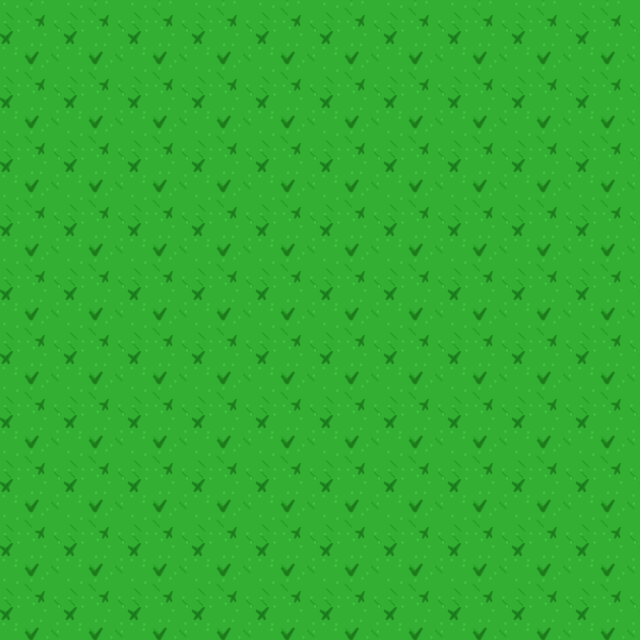
Reproduce this texture procedurally as a Shadertoy shader.

```glsl
const float REPEATS = 10.0;      // tiles across and down
const float TILE = 32.0;         // units per tile side
const float SOFTNESS = 0.35;     // least edge blur, in units
const float DOT_GRID = 5.0;      // dot cells per tile side
const float DOT_RADIUS = 0.62;
const float DOT_CHANCE = 0.8;
const float STREAK_GRID = 3.0;   // streak cells per tile side
const float STREAK_RADIUS = 0.4;
const float STREAK_CHANCE = 0.8;
const float ROOT_RADIUS = 1.25;  // blade thickness at root and tip
const float TIP_RADIUS = 0.7;

const vec3 GRASS = vec3(0.20, 0.69, 0.20);
const vec3 LIGHT = vec3(0.25, 0.77, 0.25);
const vec3 STREAK = vec3(0.16, 0.62, 0.16);
const vec3 LEAF = vec3(0.13, 0.55, 0.13);
const vec3 LEAF_DEEP = vec3(0.10, 0.46, 0.10);

// Clumps: centre, and four blade tips relative to it
const int CLUMPS = 3;
const int BLADES = 4;
const vec2 CENTRES[CLUMPS] = vec2[](vec2(20.4, 21.4), vec2(3.1, 13.0), vec2(15.7, 2.8));
const vec2 ROOTS[CLUMPS] = vec2[](vec2(0.2, 0.2), vec2(0.0, -0.3), vec2(-0.2, -1.8));
const float SIZES[CLUMPS] = float[](0.78, 0.95, 1.0);
const vec2 TIPS[CLUMPS * BLADES] = vec2[](
    vec2(-2.3, 0.8), vec2(1.5, 2.6), vec2(-0.9, -2.2), vec2(1.3, -1.9),
    vec2(-2.6, 1.5), vec2(2.7, 2.9), vec2(-1.7, -2.4), vec2(1.3, -2.4),
    vec2(-2.6, 1.0), vec2(3.0, 2.8), vec2(0.6, -0.4), vec2(-1.4, -0.5));

float hash(vec2 p) {
    return fract(sin(dot(p, vec2(127.1, 311.7))) * 43758.5453);
}

// Tapered stroke from a to b
float blade(vec2 p, vec2 a, vec2 b, float ra, float rb) {
    vec2 ab = b - a;
    float t = clamp(dot(p - a, ab) / dot(ab, ab), 0.0, 1.0);
    return length(p - a - ab * t) - mix(ra, rb, t);
}

// Offset from a random point in the grid cell around p; margin keeps marks inside
vec2 scatter(vec2 p, float grid, float margin, float seed, out float pick) {
    float size = TILE / grid;
    vec2 id = floor(p / size);
    pick = hash(id + seed);
    vec2 jitter = vec2(hash(id + seed + 17.3), hash(id + seed + 41.9));
    return p - id * size - mix(vec2(margin), vec2(size - margin), jitter);
}

float clumps(vec2 p) {
    float d = TILE;
    for (int i = 0; i < CLUMPS; i++) {
        // Wrap so that clumps cross tile borders
        vec2 q = mod(p - CENTRES[i] + 0.5 * TILE, TILE) - 0.5 * TILE;
        for (int j = 0; j < BLADES; j++) {
            d = min(d, blade(q, ROOTS[i], TIPS[i * BLADES + j],
                             ROOT_RADIUS * SIZES[i], TIP_RADIUS * SIZES[i]));
        }
    }
    return d;
}

void mainImage(out vec4 fragColor, in vec2 fragCoord) {
    float unitsPerPixel = REPEATS * TILE / iResolution.y;
    vec2 p = mod(fragCoord * unitsPerPixel, TILE);
    float soft = max(SOFTNESS, 0.6 * unitsPerPixel);
    float pick;
    vec3 color = GRASS;

    // Faint diagonal streaks
    vec2 q = scatter(p, STREAK_GRID, 2.5, 5.0, pick);
    float d = blade(q, vec2(-1.5, 1.5), vec2(1.5, -1.5), STREAK_RADIUS, STREAK_RADIUS);
    color = mix(color, STREAK, smoothstep(soft, -soft, d) * step(pick, STREAK_CHANCE));

    // Light dots
    q = scatter(p, DOT_GRID, 1.1, 2.0, pick);
    d = length(q) - DOT_RADIUS;
    color = mix(color, LIGHT, smoothstep(soft, -soft, d) * step(pick, DOT_CHANCE));

    // Mottled leaf clumps
    d = clumps(p);
    float depth = smoothstep(0.0, -1.0, d) * mix(0.4, 1.0, hash(floor(p)));
    color = mix(color, mix(LEAF, LEAF_DEEP, depth), smoothstep(soft, -soft, d));

    fragColor = vec4(color, 1.0);
}
```
